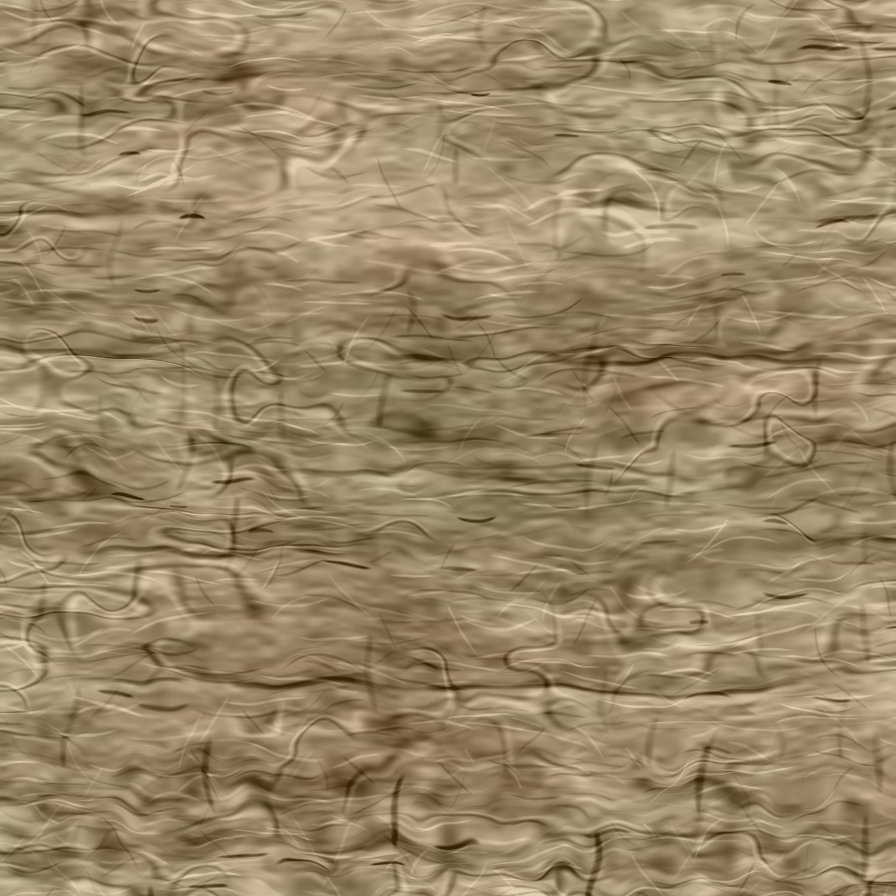
A Shadertoy shader for this texture:

```glsl
// Weathered tan fibre matting: crinkled level strands, dark seams, short cracks and upright stains.

const vec3 BASE_COLOR = vec3(0.632, 0.564, 0.434);
const vec3 WARM_SHIFT = vec3(0.022, -0.006, 0.008);
const float CONTRAST = 1.0;
const float SEAM_COUNT = 7.0;
const float SEAM_DEPTH = 0.20;
const float FIBRE_WIDTH = 0.0019;
const float CRACK_WIDTH = 0.0026;
const float STAIN_WIDTH = 0.0050;
const float RAGGED_TOP = 0.17;   // height of the rough lower band
const float UPRIGHT = 1.5708;

float hash(vec2 p) {
    return fract(sin(dot(p, vec2(127.1, 311.7))) * 43758.5453);
}

float noise(vec2 p) {
    vec2 i = floor(p), f = fract(p);
    f = f * f * (3.0 - 2.0 * f);
    return mix(mix(hash(i), hash(i + vec2(1, 0)), f.x),
               mix(hash(i + vec2(0, 1)), hash(i + vec2(1, 1)), f.x), f.y);
}

// Noise centred on zero
float wave(vec2 p) { return noise(p) - 0.5; }

// Scattered, tapered arcs; each takes a tone between tones.x and tones.y
float strands(vec2 p, vec2 cells, float angle, float spread, float reach,
              float width, float density, vec2 tones, float seed) {
    vec2 home = floor(p * cells);
    float sum = 0.0;
    for (int j = -1; j <= 1; j++)
    for (int i = -1; i <= 1; i++) {
        vec2 id = home + vec2(i, j), key = id + seed;
        vec2 center = (id + vec2(hash(key), hash(key + 17.3))) / cells;
        float a = angle + spread * (hash(key + 31.7) * 2.0 - 1.0);
        float len = reach * mix(0.35, 1.0, hash(key + 47.9));
        vec2 d = p - center;
        d = vec2(d.x * cos(a) + d.y * sin(a), d.y * cos(a) - d.x * sin(a));
        float along = d.x / len;
        d.y -= len * (hash(key + 59.1) - 0.5) * 0.5 * along * along;
        float taper = max(1.0 - along * along, 0.0);
        float across = abs(d.y) / (width * (0.5 + 0.5 * taper));
        float present = step(hash(key + 73.3), density);
        sum += present * smoothstep(0.0, 0.6, taper) * (1.0 - smoothstep(0.2, 1.4, across))
             * mix(tones.x, tones.y, hash(key + 89.5));
    }
    return sum;
}

// Broken creases along noise contours, dark on one side and lit on the other
float creases(vec2 p, vec2 scale, float seed) {
    vec2 q = p * scale + seed;
    q.y += 1.1 * wave(p * scale * vec2(1.3, 0.5) + seed * 2.0);
    float n = wave(q);
    float patches = smoothstep(0.35, 0.7, noise(p * scale * vec2(0.8, 0.4) + seed * 3.0));
    float dark = 1.0 - smoothstep(0.0, 0.07, abs(n));
    float lit = 1.0 - smoothstep(0.0, 0.07, abs(n - 0.11));
    return patches * (0.10 * lit - 0.15 * dark);
}

// Long broken seams: shaded above, dark at the line, pale lip below
float seams(vec2 p) {
    float sum = 0.0;
    for (float i = 0.0; i < SEAM_COUNT; i++) {
        float row = (i + 0.5 + 0.6 * (hash(vec2(i, 4.0)) - 0.5)) / SEAM_COUNT;
        float path = row + 0.030 * wave(vec2(p.x * 3.0, i * 7.0))
                         + 0.012 * wave(vec2(p.x * 13.0, i * 5.0 + 2.0));
        float d = p.y - path;
        float strength = smoothstep(0.25, 0.6, noise(vec2(p.x * 4.0 + i * 9.0, i)));
        float broken = smoothstep(0.3, 0.6, noise(vec2(p.x * 17.0, i + 40.0)));
        float line = broken * (1.0 - smoothstep(0.001, 0.0045, abs(d)));
        float shade = smoothstep(-0.002, 0.002, d) * exp(-max(d, 0.0) / 0.017);
        float lip = exp(-pow((d + 0.009) / 0.006, 2.0));
        sum += strength * (0.08 * lip - SEAM_DEPTH * line - 0.11 * shade);
    }
    return sum;
}

void mainImage(out vec4 fragColor, in vec2 fragCoord) {
    vec2 uv = fragCoord / iResolution.y;
    float ragged = 1.0 - smoothstep(RAGGED_TOP - 0.04, RAGGED_TOP + 0.02, uv.y);

    // Bend and crinkle the level grain
    vec2 p = uv;
    p.y += 0.028 * wave(uv * vec2(3.0, 6.0)) + 0.012 * wave(uv * vec2(11.0, 22.0));
    p.y += (0.007 + 0.010 * ragged) * wave(uv * vec2(32.0, 38.0) + 5.0);
    p.x += 0.015 * wave(uv * vec2(9.0, 14.0) + 50.0);

    // Stretched grain from broad bands to fine flecks
    float tone = 0.16 * wave(p * vec2(2.0, 9.0) + 3.0)
               + 0.11 * wave(p * vec2(9.0, 15.0) + 21.0)
               + 0.14 * wave(p * vec2(8.0, 48.0) + 11.0)
               + 0.17 * wave(p * vec2(23.0, 100.0) + 37.0)
               + 0.16 * wave(p * vec2(60.0, 180.0) + 71.0);
    tone += ragged * 0.20 * wave(uv * vec2(42.0, 30.0) + 9.0);

    // Crinkled plates, level and tangled
    tone += creases(p, vec2(9.0, 38.0), 13.0) + creases(p, vec2(17.0, 30.0), 29.0);

    // Layered fibres: mostly level, some tangled
    for (float layer = 0.0; layer < 4.0; layer++) {
        float seed = 100.0 + layer * 23.0;
        vec2 shift = vec2(0.37, 0.61) * layer;
        tone += strands(p + shift, vec2(14.0, 30.0), 0.0, 0.20, 0.06,
                        FIBRE_WIDTH, 0.6, vec2(-0.13, 0.16), seed);
        tone += strands(p + shift, vec2(22.0), 0.0, 1.2, 0.038,
                        FIBRE_WIDTH, 0.28 + 0.25 * ragged, vec2(-0.09, 0.10), seed + 7.0);
    }

    // Seams, short level cracks and upright stains
    tone += seams(p);
    tone += strands(p, vec2(12.0, 22.0), 0.0, 0.05, 0.035,
                    CRACK_WIDTH, 0.17, vec2(-0.40, -0.15), 311.0);
    tone += (0.5 + 0.7 * ragged) * strands(uv + 0.012 * wave(uv * 24.0), vec2(13.0, 12.0),
                    UPRIGHT, 0.2, 0.055, STAIN_WIDTH, 0.22, vec2(-0.22, -0.08), 401.0);

    // Patchy warm and olive tint
    float warmth = wave(uv * vec2(4.0, 7.0) + 83.0) + 0.8 * wave(p * vec2(14.0, 40.0));
    vec3 color = BASE_COLOR + CONTRAST * clamp(tone, -0.42, 0.25) + WARM_SHIFT * warmth;
    fragColor = vec4(clamp(color, 0.0, 1.0), 1.0);
}
```
